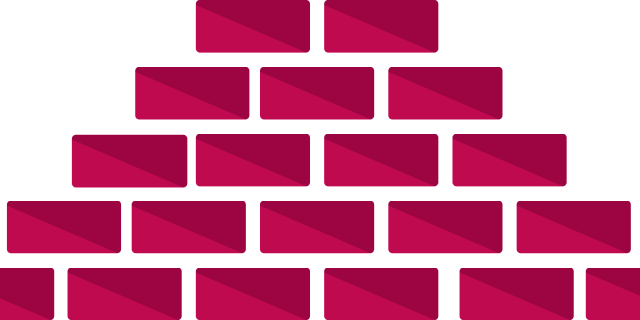
Give the GLSL for this background, as a WebGL 2 fragment shader.

```glsl
#version 300 es
precision highp float;
// A stepped pyramid of rounded crimson bricks on white. Each pixel finds its
// row and column, then a rounded-box distance gives the brick and a slanted
// line splits it into a light lower left and a dark upper right.

uniform vec2 u_resolution;
out vec4 fragColor;

// Lengths are in canvas heights
#define PITCH vec2(0.4010, 0.2090)
#define HALF_SIZE vec2(0.1784, 0.0824)
#define TOP_CENTRE vec2(-0.2096, 0.0820)
#define CORNER 0.013
#define SLOPE 0.43
#define SPLIT_OFFSET 0.0103
#define LIGHT vec3(0.75, 0.04, 0.31)
#define DARK vec3(0.61, 0.02, 0.26)

float roundedBox(vec2 p, vec2 halfSize, float radius) {
    vec2 d = abs(p) - halfSize + radius;
    return length(max(d, 0.0)) + min(max(d.x, d.y), 0.0) - radius;
}

// Coverage of the region where the distance is negative
float coverage(float dist, float pixel) {
    return clamp(0.5 - dist / pixel, 0.0, 1.0);
}

// Uneven laying: the left ends and the lower right bricks sit off the grid
float layingShift(float row, float column) {
    if (column < 0.5 && row > 0.5) {
        return 0.0156 - 0.0045 * abs(row - 2.0) + (row > 3.5 ? -0.004 : 0.0);
    }
    if (row > 3.5 && column > 3.5) return column < 4.5 ? 0.0221 : 0.0156;
    return 0.0;
}

void main() {
    // Centred x, with y running down from the top edge
    float pixel = 1.0 / u_resolution.y;
    vec2 p = vec2(gl_FragCoord.x - 0.5 * u_resolution.x,
                  u_resolution.y - gl_FragCoord.y) * pixel;

    // Row and column; each row starts half a pitch further left
    float row = floor(p.y / PITCH.y);
    vec2 first = TOP_CENTRE + row * vec2(-0.5, 1.0) * PITCH;
    float column = floor((p.x - first.x) / PITCH.x + 0.5);
    vec2 q = p - first - vec2(column * PITCH.x + layingShift(row, column), 0.0);

    // One slightly wider and lower brick at the left of the third row
    vec2 halfSize = HALF_SIZE;
    if (row == 2.0 && column == 0.0) {
        halfSize.x += 0.002;
        q.y -= 0.0035;
    }

    // Brick shape, kept within the pyramid
    float brick = coverage(roundedBox(q, halfSize, CORNER), pixel);
    brick *= step(0.0, column) * step(column, row + 1.0);

    // Two-tone face
    float split = (SPLIT_OFFSET + SLOPE * q.x - q.y) / length(vec2(1.0, SLOPE));
    vec3 face = mix(DARK, LIGHT, coverage(split, pixel));

    fragColor = vec4(mix(vec3(1.0), face, brick), 1.0);
}
```
